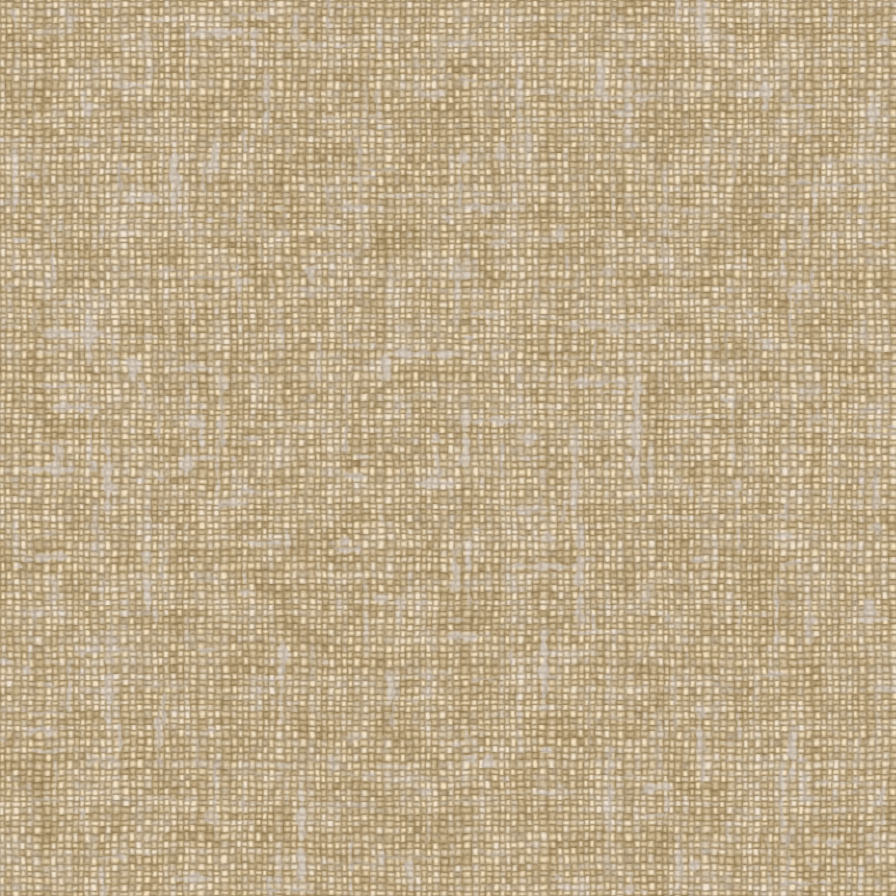
Reproduce this texture procedurally as a WebGL 2 fragment shader.

```glsl
#version 300 es
precision highp float;
// Plain-woven linen: a fine grid of warp and weft threads with uneven tone.
// Pale slubs and nubs are scattered by jittered cells along both directions;
// layered sines bend the threads and cellular noise adds loose fibre.
uniform vec2 u_resolution;
out vec4 fragColor;

const float PI = 3.14159265;
const vec2 THREADS = vec2(126.0, 132.0);
const vec3 SHADOW_FLAX = vec3(0.62, 0.53, 0.375);
const vec3 LIGHT_FLAX = vec3(0.91, 0.835, 0.70);
const vec3 GREY_SHIFT = vec3(-0.015, 0.008, 0.07);

vec4 hash4(vec2 p, float seed) {
  vec4 q = fract(vec4(p.xyx, p.y + seed) * vec4(0.1031, 0.1030, 0.0973, 0.1099));
  q += dot(q, q.wzxy + 33.33);
  return fract((q.xxyz + q.yzzw) * q.zywx);
}

// Distance to the nearest jittered cell point.
float cellular(vec2 p, float seed) {
  vec2 cell = floor(p);
  float nearest = 2.0;
  for (int j = -1; j <= 1; j++)
    for (int i = -1; i <= 1; i++) {
      vec2 id = cell + vec2(i, j);
      nearest = min(nearest, length(id + hash4(id + 50.0, seed).xy - p));
    }
  return nearest;
}

// Bends the threads slightly and varies their spacing, in thread units.
vec2 bend(vec2 p) {
  return 0.12 * sin(p.yx * vec2(17.0, 15.0) + 2.0 * sin(p * 9.0))
       + 0.07 * sin(p.yx * vec2(83.0, 97.0) + 4.0 * sin(p * 31.0))
       + 0.25 * sin(p * vec2(67.0, 59.0)) + 0.12 * sin(p * vec2(211.0, 233.0));
}

// Tone that drifts along each thread with its own phase.
float threadTone(float thread, float along, float seed) {
  vec4 h = hash4(vec2(thread + 20.0, 7.0), seed);
  return 0.5 * (h.x - 0.5) + 0.3 * sin(along * mix(12.0, 35.0, h.y) + h.z * 6.28)
       + 0.2 * sin(along * mix(50.0, 95.0, h.z) + h.w * 6.28);
}

// Lumpy tapered strands running along y, one per jittered cell.
float slubs(vec2 p, vec2 cells, float maxLength, float width, float seed) {
  vec2 cell = floor(p * cells);
  float cover = 0.0;
  for (int j = -1; j <= 1; j++)
    for (int i = -1; i <= 1; i++) {
      vec2 id = cell + vec2(i, j);
      vec4 h = hash4(id + 50.0, seed);
      vec2 d = p - (id + 0.1 + 0.8 * h.xy) / cells;
      float halfLength = maxLength * mix(0.25, 1.0, h.z * h.z);
      float lump = 0.72 + 0.28 * sin(d.y * 290.0 + h.x * 40.0)
                 + 0.25 * sin(d.y * 131.0 + h.y * 40.0);
      d.x += 0.0010 * sin(d.y * 190.0 + h.z * 30.0);
      float taper = 1.0 - smoothstep(0.5, 1.0, abs(d.y) / halfLength);
      float body = 1.0 - smoothstep(0.35, 1.2, abs(d.x) / (width * max(lump, 0.3)));
      cover = max(cover, body * taper * h.w * (0.3 + 0.7 * h.w) * min(lump + 0.3, 1.0));
    }
  return cover;
}

void main() {
  vec2 p = gl_FragCoord.xy / u_resolution;
  vec2 grid = p * THREADS + bend(p);
  vec2 id = floor(grid);

  // Rounded threads passing over and under each other
  vec2 wave = sin(PI * grid);
  vec2 ridge = abs(wave);
  float warpOver = smoothstep(-0.4, 0.4, wave.x * wave.y);
  float warp = pow(ridge.x, 1.5) * (0.35 + 0.65 * ridge.y);
  float weft = pow(ridge.y, 1.3) * (0.45 + 0.55 * ridge.x);
  float relief = mix(weft, warp, warpOver);

  // Uneven yarn and loose fibre
  vec4 knot = hash4(id + 20.0, 3.0);
  float streak = mix(threadTone(id.y, p.x, 5.0), threadTone(id.x, p.y, 9.0),
                     0.35 + 0.3 * warpOver);
  float fibre = cellular(p * 190.0, 11.0) - 0.45;
  float patches = 0.5 - cellular(p * vec2(19.0, 23.0), 17.0);

  // Slubs in both directions, faint and bold, and round nubs
  float fine = max(slubs(p, vec2(36.0, 12.0), 0.055, 0.0036, 21.0),
                   slubs(p.yx, vec2(36.0, 12.0), 0.050, 0.0034, 27.0));
  float bold = max(slubs(p, vec2(13.0, 7.0), 0.085, 0.0068, 33.0),
                   slubs(p.yx, vec2(12.0, 7.0), 0.080, 0.0062, 39.0));
  float nubs = slubs(p, vec2(15.0, 14.0), 0.015, 0.0088, 45.0);
  float slub = min(max(max(fine * 0.8, bold * 1.3), nubs * 1.2), 1.0);

  // Brightness, then warmth
  float tone = 0.45 + 0.85 * (relief - 0.48) + 0.62 * (knot.x - 0.5) * relief
             + 0.20 * (warpOver - 0.5) + 0.30 * streak - 0.36 * fibre + 0.16 * patches;
  tone = mix(tone, 0.66 + 0.34 * (relief - 0.3) - 0.25 * fibre, 0.85 * slub);
  float grey = 0.4 * smoothstep(0.45, 0.85, knot.y) + 0.8 * streak + 0.5 * patches;
  grey = clamp(grey + 1.3 * slub, 0.0, 1.3);

  vec3 colour = mix(SHADOW_FLAX, LIGHT_FLAX, clamp(tone, -0.25, 1.15));
  fragColor = vec4(clamp(colour + GREY_SHIFT * grey, 0.0, 1.0), 1.0);
}
```
